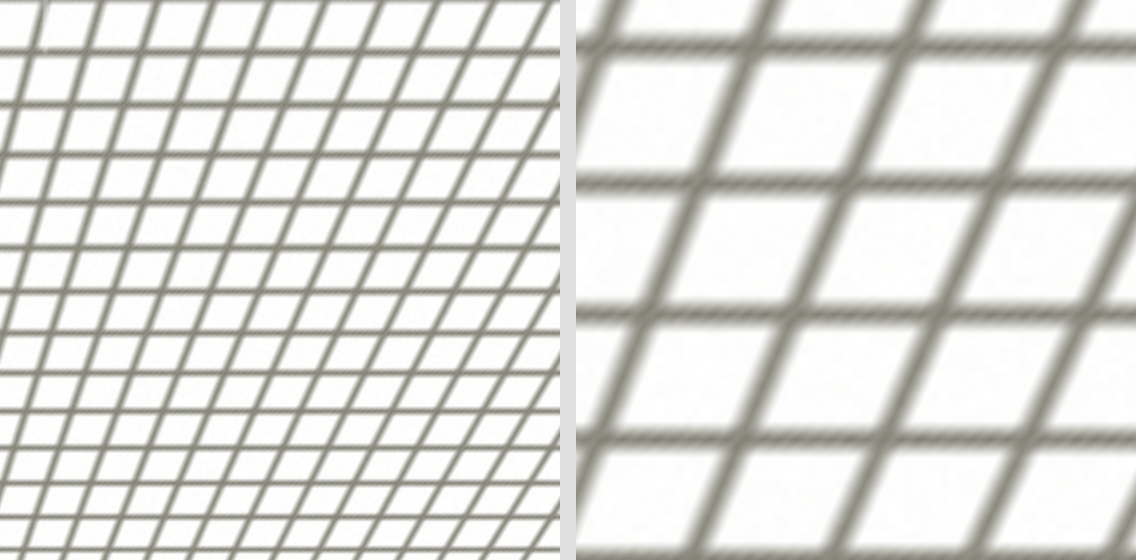
Left: the whole. Right: its middle third, enlarged.
Give the GLSL for this pattern, as a WebGL 1 fragment shader.

```glsl
precision highp float;
// A soft grey-olive wire lattice on white, seen in perspective: rows narrow
// downwards and slanted strands fan out. Each point is projected to lattice
// units, where the distance to the nearest strand gives a blurred shade.

#define FIRST_ROW 0.0938      // depth origin, measured from the top
#define ROW_STEP 0.0959       // row spacing at the origin
#define COLUMN_STEP 0.0977    // strand spacing at the origin
#define COLUMN_START 0.1540
#define ROW_SHIFT -0.0245     // sideways shift per row
#define PERSPECTIVE 0.0247    // shrink per row
#define BLUR_REACH 0.154      // half-width of a strand in lattice units
#define SLANT_FADE 0.035      // slanted strands are slightly paler
#define TWILL_COUNT 96.0      // fine twists along the rows
#define GRAIN 0.014
#define WIRE_COLOR vec3(0.535, 0.530, 0.485)
#define PAPER_COLOR vec3(0.995, 0.995, 0.993)

uniform vec2 u_resolution;

float hash(vec2 p) {
  vec3 q = fract(vec3(p.xyx) * 0.1031);
  q += dot(q, q.yzx + 33.33);
  return fract((q.x + q.y) * q.z);
}

float valueNoise(vec2 p) {
  vec2 cell = floor(p);
  vec2 f = fract(p);
  f = f * f * (3.0 - 2.0 * f);
  float low = mix(hash(cell), hash(cell + vec2(1.0, 0.0)), f.x);
  float high = mix(hash(cell + vec2(0.0, 1.0)), hash(cell + 1.0), f.x);
  return mix(low, high, f.y);
}

// Inverse perspective: x counts slanted strands, y counts rows.
vec2 toLattice(vec2 p) {
  float depth = p.y - FIRST_ROW;
  float row = depth / (ROW_STEP - PERSPECTIVE * depth);
  float flatX = p.x * (1.0 + PERSPECTIVE * row);
  return vec2((flatX - COLUMN_START - ROW_SHIFT * row) / COLUMN_STEP, row);
}

// 0 on the strand centre, 1 on open paper, with a nearly linear ramp.
vec2 strandLight(vec2 lattice) {
  vec2 gap = abs(fract(lattice + 0.5) - 0.5);
  vec2 t = clamp(gap / BLUR_REACH, 0.0, 1.0);
  return mix(t, t * t * (3.0 - 2.0 * t), 0.5);
}

void main() {
  vec2 p = gl_FragCoord.xy / u_resolution;
  p.y = 1.0 - p.y;

  vec2 light = strandLight(toLattice(p));
  light.x = mix(light.x, 1.0, SLANT_FADE);
  float openness = light.x * light.y;

  // Faint twisted texture, strongest on the row centres.
  float twill = sin(6.2832 * TWILL_COUNT * (p.x + p.y));
  float shade = 0.018 * twill * (1.0 - light.y);
  shade += GRAIN * (valueNoise(p * 190.0) - 0.5) * (2.0 - openness);

  // Short pale scratch across the upper left strands.
  float scratch = 1.0 - smoothstep(0.002, 0.007, abs(p.x - 0.081));
  scratch *= 1.0 - smoothstep(0.085, 0.105, p.y);
  openness = mix(openness, 1.0, 0.3 * scratch);

  vec3 color = mix(WIRE_COLOR, PAPER_COLOR, openness) + shade;
  gl_FragColor = vec4(clamp(color, 0.0, 1.0), 1.0);
}
```
